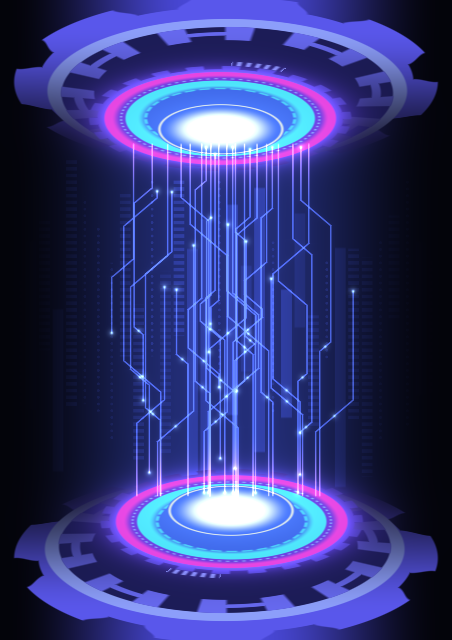
A WebGL 1 fragment shader for this background:

```glsl
precision highp float;
// Two glowing gear portals facing each other, joined by a column of circuit traces.
uniform vec2 u_resolution;

const float TAU = 6.2831853;
const float TILT = 0.4; // height to width of every ring
const float TRACES = 32.0;
const float SPREAD = 0.152;
const float SLOPE = 0.85;
const float COLUMN = 0.021;

// Ring centres climb as the rings widen, giving depth.
const vec2 GEAR_AT = vec2(0.0, 0.372);
const vec2 RIM_AT = vec2(0.002, 0.358);
const vec2 TOOTH_AT = vec2(0.0, 0.331);
const vec2 HUB_AT = vec2(-0.009, 0.315);
const vec2 CORE_AT = vec2(-0.008, 0.298);

const vec3 NIGHT = vec3(0.012, 0.014, 0.04);
const vec3 NAVY = vec3(0.125, 0.165, 0.43);
const vec3 WELL = vec3(0.11, 0.11, 0.34);
const vec3 BLUE = vec3(0.35, 0.34, 0.92);
const vec3 PALE = vec3(0.55, 0.62, 0.98);
const vec3 HAZE = vec3(0.2, 0.17, 0.55);
const vec3 PINK = vec3(0.9, 0.27, 0.88);
const vec3 VIOLET = vec3(0.42, 0.25, 0.88);
const vec3 CYAN = vec3(0.3, 0.89, 0.97);
const vec3 POOL = vec3(0.24, 0.4, 0.9);
const vec3 WHITE = vec3(0.95, 0.98, 1.0);
const vec3 WIRE = vec3(0.34, 0.46, 0.95);

float px; // one pixel in canvas heights

float hash(float n) {
  n = fract(n * 0.1031);
  n *= n + 33.33;
  return fract(n * (n + n));
}

// Radius and turn (0..1) on a tilted disc.
vec2 polar(vec2 p, vec2 centre) {
  vec2 d = (p - centre) / vec2(1.0, TILT);
  return vec2(length(d), atan(d.y, d.x) / TAU);
}

float disc(float r, float edge) {
  return 1.0 - smoothstep(edge - 1.4 * px, edge + 1.4 * px, r);
}

float band(float r, float inner, float outer) {
  return disc(r, outer) - disc(r, inner);
}

float teeth(vec2 ring, float count, float offset, float duty) {
  float soft = min(0.4, 4.0 * px * count / (TAU * max(ring.x, 0.05)));
  float t = abs(fract(ring.y * count + offset) - 0.5) * 2.0;
  return 1.0 - smoothstep(duty - soft, duty + soft, t);
}

// Dim bars, ladders and dots behind the traces.
float dataColumns(vec2 p) {
  float id = floor(p.x / COLUMN);
  float u = abs(fract(p.x / COLUMN) - 0.5);
  float v = abs(fract(p.y / 0.0105) - 0.5);
  float kind = hash(id + 71.0);
  float middle = (hash(id + 13.0) - 0.5) * 0.22;
  float reach = 0.08 + 0.13 * hash(id + 37.0);
  float shape = 1.0 - smoothstep(0.36, 0.44, u);
  if (kind > 0.7) shape = 1.0 - smoothstep(0.16, 0.26, length(vec2(u * 2.0, v)));
  else if (kind > 0.28) shape *= 1.0 - smoothstep(0.2, 0.32, v);
  return shape * disc(abs(p.y - middle), reach) * (0.4 + 0.6 * hash(id + 5.0));
}

float jog(float y, float top, float shift) {
  return shift * clamp((top - y) / (abs(shift) * SLOPE), 0.0, 1.0);
}

float spark(vec2 d) {
  float r2 = dot(d, d);
  return 0.7 * exp(-r2 / 0.000005) + 0.2 * exp(-r2 / 0.00004);
}

// Vertical wires with two diagonal jogs: x is the line, y the sparks.
vec2 circuit(vec2 p) {
  vec2 light = vec2(0.0);
  float thick = max(0.0004, 0.1 * px);
  for (float i = 0.0; i < TRACES; i++) {
    float t = 2.0 * (i + 0.5) / TRACES - 1.0;
    float x0 = SPREAD * t * (0.7 + 0.3 * t * t) + 0.006 * hash(i + 3.0) - 0.003;
    float side = hash(i + 19.0) > 0.5 ? 1.0 : -1.0;
    float shiftA = side * (0.014 + 0.045 * hash(i + 31.0));
    float shiftB = -side * (0.014 + 0.05 * hash(i + 47.0));
    float topA = 0.03 + 0.19 * hash(i + 59.0);
    float topB = 0.02 - 0.19 * hash(i + 83.0);
    float stop = min(0.02 + 0.36 * hash(i + 97.0), 0.27);
    bool falls = mod(i, 2.0) < 0.5;
    float high = falls ? 0.275 : stop;
    float low = falls ? -stop : -0.275;
    float a = jog(p.y, topA, shiftA), b = jog(p.y, topB, shiftB);
    bool slanted = a * (a - shiftA) + b * (b - shiftB) < 0.0;
    float d = abs(p.x - x0 - a - b) * (slanted ? 0.65 : 1.0);
    float inside = smoothstep(low - px, low + px, p.y) * disc(p.y, high);
    light.x += inside * (1.0 - smoothstep(thick, thick + px, d) + 0.07 * exp(-d * 300.0));
    // Sparks on the loose end and the middle of a slant
    float endY = falls ? low : high;
    float endX = x0 + jog(endY, topA, shiftA) + jog(endY, topB, shiftB);
    float midY = topB - 0.5 * abs(shiftB) * SLOPE;
    vec2 middle = p - vec2(x0 + jog(midY, topA, shiftA) + 0.5 * shiftB, midY);
    light.y += spark(p - vec2(endX, endY)) + 0.7 * inside * spark(middle);
  }
  return light;
}

vec3 portal(vec3 back, vec2 p) {
  vec2 gear = polar(p, GEAR_AT), rim = polar(p, RIM_AT);
  vec2 hub = polar(p, HUB_AT);
  float r = hub.x, core = polar(p, CORE_AT).x;
  float lit = mix(0.25, 1.0, smoothstep(0.27, 0.46, p.y));
  // Outer gear, pale rim and the blocks hanging from it
  vec2 cogRing = vec2(gear.x, polar(p, TOOTH_AT).y);
  float cog = teeth(cogRing, 9.0, 0.35, mix(0.76, 0.56, smoothstep(0.29, 0.331, gear.x)));
  vec3 col = mix(back, BLUE * lit, max(disc(gear.x, 0.293), cog * disc(gear.x, 0.331)));
  col = mix(col, PALE * lit, disc(rim.x, 0.281));
  float inner = polar(p, RIM_AT - vec2(0.0, 0.004)).x;
  col = mix(col, WELL * mix(0.7, 1.0, lit), disc(inner, 0.259));
  vec2 block = vec2(inner, polar(p, TOOTH_AT).y);
  float bars = teeth(block, 18.0, 0.2, 0.42) * band(inner, 0.208, 0.26);
  bars = max(bars, teeth(block, 9.0, 0.1, 0.5) * band(inner, 0.226, 0.24));
  col = mix(col, mix(BLUE, PALE, 0.25) * lit, bars);
  col = mix(back, col, smoothstep(0.235, 0.32, p.y));
  // Inner cog with a comb of ticks, bathed in violet
  float cogs = max(disc(r, 0.192), teeth(hub, 22.0, 0.3, 0.5) * disc(r, 0.205));
  col = mix(col, BLUE * mix(0.3, 0.75, lit), cogs);
  float comb = teeth(hub, 90.0, 0.0, 0.5) * band(r, 0.206, 0.222);
  col = mix(col, PALE * 0.8, comb * step(abs(hub.y - 0.205), 0.032));
  col += VIOLET * 0.7 * exp(-max(r - 0.181, 0.0) * 36.0);
  // Pink, dotted violet and cyan rings
  col = mix(col, mix(VIOLET, PINK, smoothstep(0.155, 0.17, r)), disc(r, 0.181));
  col = mix(col, PALE, teeth(hub, 76.0, 0.0, 0.45) * band(r, 0.153, 0.157));
  col = mix(col, mix(POOL, CYAN, smoothstep(0.112, 0.13, r)), disc(r, 0.148));
  col = mix(col, CYAN, 0.75 * teeth(hub, 30.0, 0.0, 0.7) * band(r, 0.114, 0.119));
  // White pool of light
  col = mix(col, POOL, disc(core, 0.1));
  col = mix(col, WHITE * 0.85, band(core, 0.094, 0.098));
  col = mix(col, WHITE, 1.0 - smoothstep(0.045, 0.092, core));
  return col + vec3(0.12, 0.17, 0.2) * exp(-core * core * 90.0);
}

void main() {
  px = 1.0 / u_resolution.y;
  vec2 p = (gl_FragCoord.xy - 0.5 * u_resolution) * px;
  float beam = 1.0 - smoothstep(0.04, 0.34, abs(p.x));
  float ends = smoothstep(0.25, 0.5, abs(p.y));
  vec3 col = NIGHT + beam * (NAVY * (1.0 - 0.4 * ends) + HAZE * ends);
  col += NAVY * 0.5 * dataColumns(p) * beam;
  // The lower portal is the upper one turned half way round.
  col = portal(col, p.y < 0.0 ? -p : p);
  vec2 wires = circuit(p);
  vec3 tint = mix(WIRE, vec3(0.85, 0.6, 1.0), smoothstep(0.17, 0.27, abs(p.y)));
  col += tint * min(wires.x, 1.6) * 0.55 + vec3(0.65, 0.85, 1.0) * wires.y;
  gl_FragColor = vec4(clamp(col, 0.0, 1.0), 1.0);
}
```
